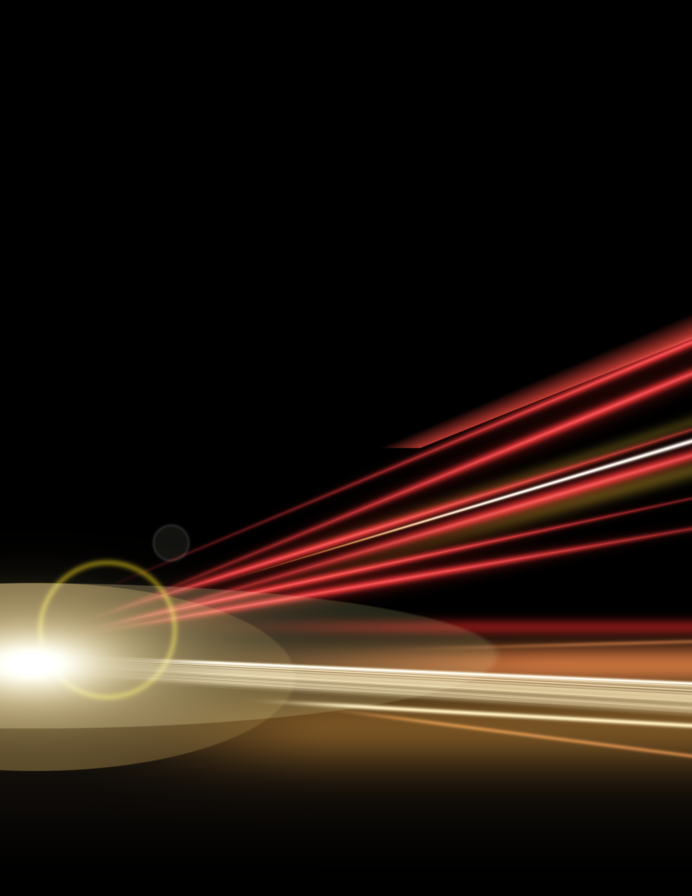
Write a Shadertoy shader that draws this background.

```glsl
// Night road light trails: red streaks fan out of a white flare over a golden ground glow.

// Lengths are fractions of the canvas height.
const float FAN_LEFT = 0.0586;
const float FAN_RIGHT = 0.7734;
const vec2 FLARE_POS = vec2(0.035, 0.259);
const vec2 RING_POS = vec2(0.120, 0.297);
const vec2 GHOST_POS = vec2(0.191, 0.394);
const float RING_RADIUS = 0.075;
const float GHOST_RADIUS = 0.020;
const float WEDGE_BASE = 0.5;

const vec3 RED = vec3(0.86, 0.17, 0.19);
const vec3 WEDGE_RED = vec3(0.70, 0.21, 0.18);
const vec3 OLIVE = vec3(0.27, 0.24, 0.06);
const vec3 BROWN = vec3(0.43, 0.29, 0.11);
const vec3 ORANGE = vec3(0.74, 0.40, 0.21);
const vec3 CREAM = vec3(0.96, 0.87, 0.68);
const vec3 HALO = vec3(0.95, 0.82, 0.52);

// Red streaks: left height, right height, half width, fan position of the peak.
const int STREAKS = 6;
const vec4 STREAK[STREAKS] = vec4[](
    vec4(0.3190, 0.6185, 0.0055, 1.00),
    vec4(0.2900, 0.5833, 0.0062, 0.85),
    vec4(0.2970, 0.5208, 0.0050, 0.45),
    vec4(0.2825, 0.4920, 0.0068, 0.80),
    vec4(0.2900, 0.4440, 0.0042, 0.38),
    vec4(0.2865, 0.4100, 0.0050, 0.48));

float hash(float n) { return fract(sin(n * 127.1) * 43758.5453); }

float noise(float x) {
    float cell = floor(x), f = fract(x);
    return mix(hash(cell), hash(cell + 1.0), f * f * (3.0 - 2.0 * f));
}

float bell(float d, float width) { return exp(-d * d / (width * width)); }

vec3 screen(vec3 a, vec3 b) { return 1.0 - (1.0 - a) * (1.0 - clamp(b, 0.0, 1.0)); }

float ellipseMask(vec2 p, vec2 center, vec2 radius, float px) {
    float d = (length((p - center) / radius) - 1.0) * radius.y;
    return 1.0 - smoothstep(-px, px, d);
}

// Soft fan line between a left and a right height.
float fanLine(float y, float t, float left, float right, float width) {
    return bell(y - mix(left, right, t), width);
}

vec3 groundGlow(vec2 p, float t, float px) {
    float x = p.x, y = p.y;
    float reach = smoothstep(0.05, 0.38, x);
    vec3 col = vec3(0.055, 0.042, 0.03) * smoothstep(0.0, 0.14, y) * (1.0 - smoothstep(0.2, 0.3, y));
    col = screen(col, BROWN * bell(y - 0.19, 0.048) * reach);
    col = screen(col, ORANGE * bell(y - 0.258, 0.023) * smoothstep(0.1, 0.65, x));
    col = screen(col, vec3(0.45, 0.07, 0.07) * bell(y - 0.300, 0.009) * smoothstep(0.15, 0.55, x));
    col = screen(col, ORANGE * 0.6 * fanLine(y, t, 0.265, 0.284, 0.0025) * smoothstep(0.4, 0.7, x));

    // Cream band split into fine trails
    float low = mix(0.246, 0.203, t), high = mix(0.270, 0.239, t);
    float s = (y - low) / (high - low);
    float band = smoothstep(-0.15, 0.2, s) * (1.0 - smoothstep(0.85, 1.08, s));
    float trails = 0.45 + 0.35 * noise(s * 9.0 + 3.0) + 0.35 * noise(s * 23.0 + x * 4.0);
    col = screen(col, CREAM * band * trails * smoothstep(0.06, 0.28, x));

    // Bright thin edges and the low amber trail
    float thin = max(0.0018, px);
    col = screen(col, vec3(1.0, 0.95, 0.86) * fanLine(y, t, 0.268, 0.237, thin) * smoothstep(0.15, 0.25, x));
    col = screen(col, CREAM * fanLine(y, t, 0.231, 0.190, 0.0028) * smoothstep(0.27, 0.42, x));
    col = screen(col, ORANGE * 0.8 * fanLine(y, t, 0.248, 0.156, 0.0025) * smoothstep(0.33, 0.5, x));
    return col;
}

vec3 redStreaks(vec3 col, vec2 p, float t, float px) {
    float start = smoothstep(0.02, 0.28, t);
    for (int i = 0; i < STREAKS; i++) {
        vec4 s = STREAK[i];
        float peak = bell(t - s.w, 0.48);
        float width = max(s.z * (0.35 + 0.65 * peak), px);
        float d = p.y - mix(s.x, s.y, t);
        col = screen(col, RED * start * (0.25 + 0.75 * peak) * bell(d, width));
        col = screen(col, vec3(0.20, 0.035, 0.025) * start * peak * bell(d, width * 2.6));
        col = screen(col, vec3(0.35, 0.15, 0.15) * start * peak * bell(d, max(width * 0.3, px * 0.7)));
    }
    // Olive haze and the white-hot line
    float far = smoothstep(0.25, 0.95, t);
    col = screen(col, OLIVE * far * fanLine(p.y, t, 0.280, 0.475, 0.010));
    col = screen(col, OLIVE * 0.7 * far * fanLine(p.y, t, 0.297, 0.529, 0.008));
    vec3 hot = mix(vec3(0.9, 0.55, 0.2), vec3(1.0, 0.97, 0.94), smoothstep(0.35, 0.75, t));
    float hotWidth = max(0.0028 * t, px * 0.7);
    return screen(col, hot * smoothstep(0.22, 0.6, t) * fanLine(p.y, t, 0.294, 0.508, hotWidth));
}

vec3 redWedge(vec2 p, float px) {
    float upper = WEDGE_BASE + (p.x - 0.423) * 0.431;
    float lower = WEDGE_BASE + (p.x - 0.469) * 0.401;
    float shade = clamp((upper - p.y) / (upper - lower), 0.0, 1.0);
    float mask = smoothstep(-px, px, p.y - max(lower, WEDGE_BASE));
    return WEDGE_RED * shade * mask;
}

void mainImage(out vec4 fragColor, in vec2 fragCoord) {
    float px = 1.0 / iResolution.y;
    vec2 p = fragCoord * px;
    float t = (p.x - FAN_LEFT) / (FAN_RIGHT - FAN_LEFT);
    vec3 col = groundGlow(p, t, px);

    // Translucent lens ellipses
    float wide = ellipseMask(p, vec2(0.035, 0.268), vec2(0.520, 0.081), px);
    float deep = ellipseMask(p, vec2(0.039, 0.2445), vec2(0.290, 0.105), px);
    col = screen(col, mix(vec3(0.28, 0.25, 0.18), vec3(0.13, 0.14, 0.09), smoothstep(0.0, 0.5, p.x)) * wide);
    col = screen(col, vec3(0.31, 0.25, 0.13) * deep * (1.0 - 0.6 * smoothstep(0.05, 0.33, p.x)));

    col = redStreaks(col, p, t, px);
    col = screen(col, redWedge(p, px));

    // Flare core, halo and lens rings
    vec2 q = p - FLARE_POS;
    col = screen(col, HALO * 0.75 * bell(length(q / vec2(0.15, 0.062)), 1.0));
    col = screen(col, vec3(1.3, 1.28, 1.15) * bell(length(q / vec2(0.075, 0.030)), 1.0));
    float ring = length(p - RING_POS) - RING_RADIUS;
    col = screen(col, vec3(0.40, 0.35, 0.05) * bell(ring, 0.004));
    float ghost = length(p - GHOST_POS) - GHOST_RADIUS;
    col = screen(col, vec3(0.07, 0.07, 0.06) * (1.0 - smoothstep(-px, px, ghost)) + 0.08 * bell(ghost, 0.0018));
    fragColor = vec4(col, 1.0);
}
```
